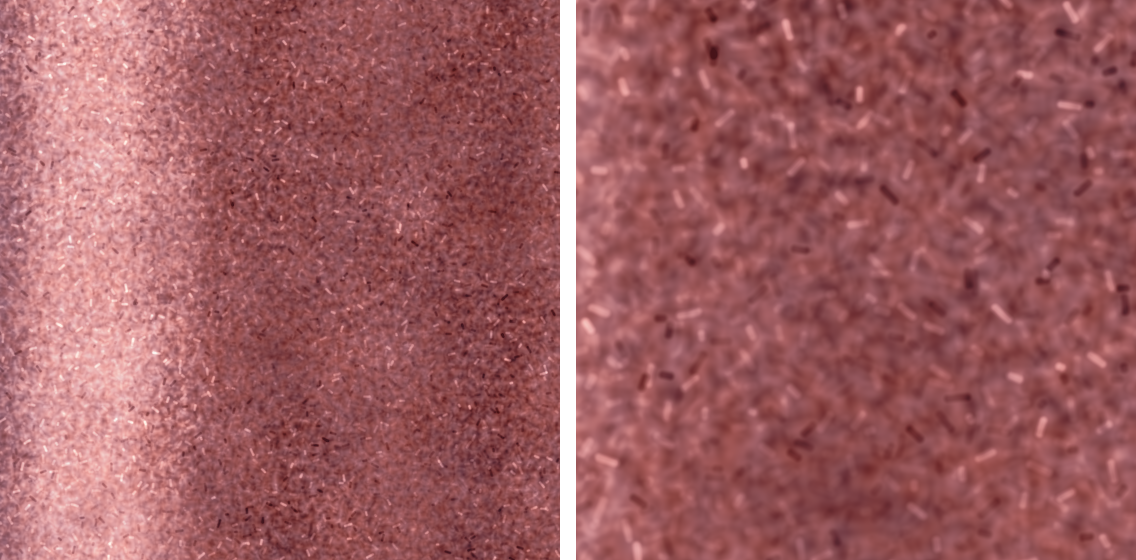
Left: the whole. Right: its middle third, enlarged.
Write a WebGL 2 fragment shader that draws this texture.

```glsl
#version 300 es
precision highp float;
// Rose metallic glitter on a curved surface: a smooth horizontal light profile
// is disturbed by fine gradient noise and by short, randomly turned flakes.
// The summed tone is looked up in a ramp from deep wine to pale pink.

#define GRAIN_SCALE 78.0     // main grains per canvas height
#define FINE_SCALE 128.0     // finer grains per canvas height
#define FLAKE_SCALE 70.0     // flake cells per canvas height
#define GRAIN_GAIN 1.75
#define FINE_GAIN 1.15
#define FLAKE_GAIN 1.25
#define PATCH_GAIN 0.55      // broad cloudy variation
#define TINT_GAIN 0.055      // shift between warm red and cool mauve

uniform vec2 u_resolution;
out vec4 fragColor;

// Integer hash giving three values in 0..1 per cell.
vec3 hash3(ivec2 cell, int seed) {
  uvec3 v = uvec3(ivec3(cell, seed)) * 1664525u + 1013904223u;
  v.x += v.y * v.z; v.y += v.z * v.x; v.z += v.x * v.y;
  v ^= v >> 16u;
  v.x += v.y * v.z; v.y += v.z * v.x; v.z += v.x * v.y;
  return vec3(v >> 8u) / 16777216.0;
}

float cornerSlope(ivec2 cell, vec2 offset, int seed) {
  float angle = 6.28319 * hash3(cell, seed).x;
  return dot(vec2(cos(angle), sin(angle)), offset);
}

float gradientNoise(vec2 p, int seed) {
  ivec2 cell = ivec2(floor(p));
  vec2 f = fract(p);
  vec2 w = f * f * f * (f * (f * 6.0 - 15.0) + 10.0);
  float a = cornerSlope(cell, f, seed);
  float b = cornerSlope(cell + ivec2(1, 0), f - vec2(1, 0), seed);
  float c = cornerSlope(cell + ivec2(0, 1), f - vec2(0, 1), seed);
  float d = cornerSlope(cell + ivec2(1, 1), f - vec2(1, 1), seed);
  return mix(mix(a, b, w.x), mix(c, d, w.x), w.y);
}

// Light falling across the cylinder, in steps of the colour ramp.
float lightProfile(float x) {
  const float level[11] = float[11](
    2.2, 3.75, 3.8, 2.6, 1.55, 1.0, 1.35, 1.45, 1.1, 0.75, 1.45);
  float s = clamp(x, 0.0, 0.9999) * 10.0;
  int i = int(s);
  return mix(level[i], level[i + 1], smoothstep(0.0, 1.0, fract(s)));
}

// Short capsules, one per cell, bright or dark with a few strong glints.
float flakes(vec2 p, float pixel) {
  ivec2 home = ivec2(floor(p));
  float sum = 0.0;
  for (int j = -1; j <= 1; j++) {
    for (int i = -1; i <= 1; i++) {
      ivec2 cell = home + ivec2(i, j);
      vec3 place = hash3(cell, 11);
      vec3 look = hash3(cell, 12);
      vec2 d = p - vec2(cell) - place.xy;
      float angle = 3.14159 * place.z;
      vec2 axis = vec2(cos(angle), sin(angle));
      float halfLength = mix(0.05, 0.42, look.x);
      float along = clamp(dot(d, axis), -halfLength, halfLength);
      float dist = length(d - axis * along);
      float soft = max(0.12, pixel);
      float cover = 1.0 - smoothstep(0.15 - soft, 0.15 + soft, dist);
      float strength = 0.45 + 1.3 * pow(look.y, 4.0);
      sum += cover * strength * (look.z < 0.58 ? 1.0 : -0.85);
    }
  }
  return sum;
}

// Piecewise linear ramp; tone 0..5 covers the main colours.
vec3 ramp(float tone) {
  const vec3 shade[8] = vec3[8](
    vec3(0.27, 0.08, 0.11), vec3(0.43, 0.18, 0.20),
    vec3(0.54, 0.29, 0.30), vec3(0.65, 0.38, 0.40),
    vec3(0.81, 0.53, 0.54), vec3(0.92, 0.66, 0.66),
    vec3(0.96, 0.80, 0.78), vec3(1.00, 0.95, 0.92));
  float s = clamp(tone + 1.0, 0.0, 6.9999);
  int i = int(s);
  return mix(shade[i], shade[i + 1], fract(s));
}

void main() {
  vec2 uv = gl_FragCoord.xy / u_resolution;
  vec2 p = gl_FragCoord.xy / u_resolution.y;

  // Broad light with a slightly wandering border and cloudy patches
  float wander = 0.05 * gradientNoise(p * vec2(3.0, 4.0), 1);
  float tone = lightProfile(uv.x + wander * smoothstep(0.0, 0.2, uv.x));
  float cloud = gradientNoise(p * 7.0, 2) + gradientNoise(p * vec2(14.0, 20.0), 3);
  tone += PATCH_GAIN * cloud;

  // Worm-like grain, bent so that no lattice shows
  vec2 bend = vec2(gradientNoise(p * 45.0, 4), gradientNoise(p * 45.0, 5)) * 0.008;
  float grain = GRAIN_GAIN * gradientNoise((p + bend) * GRAIN_SCALE, 6)
              + FINE_GAIN * gradientNoise((p - bend) * FINE_SCALE, 7)
              + FLAKE_GAIN * flakes(p * FLAKE_SCALE, FLAKE_SCALE / u_resolution.y);
  float contrast = 0.85 + 0.5 * gradientNoise(p * 5.0, 8);
  vec3 color = ramp(tone + grain * contrast - 0.08);

  // Cool left rim and small patches of mauve and red
  float tint = gradientNoise(p * 60.0, 9) + 0.6 * gradientNoise(p * 9.0, 10)
             + 0.9 * exp(-uv.x * 18.0);
  color += TINT_GAIN * tint * vec3(-0.6, 0.25, 0.8);
  fragColor = vec4(clamp(color, 0.0, 1.0), 1.0);
}
```
